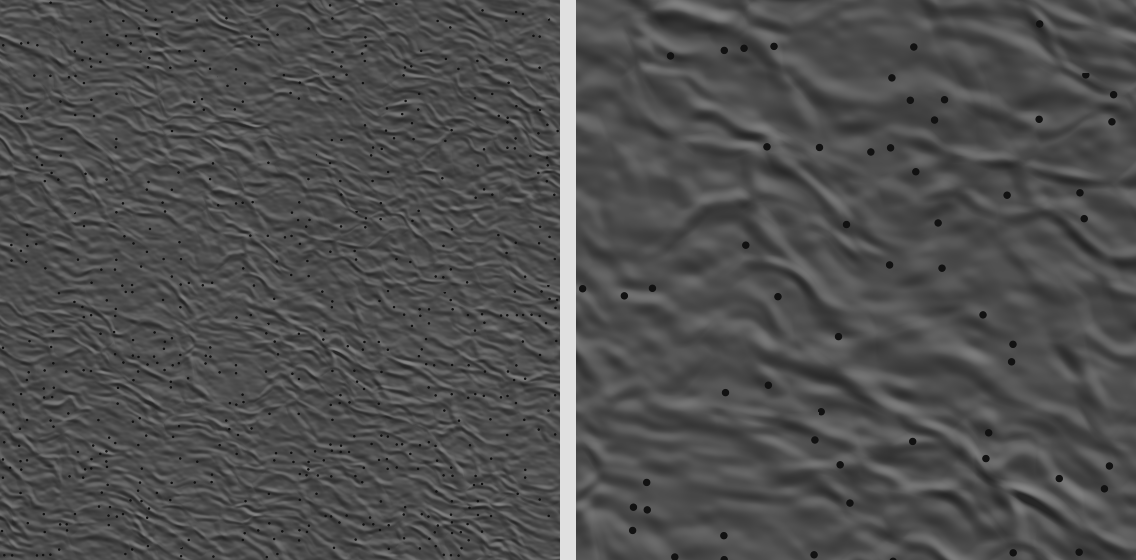
Left, the full canvas; right, a detail of the centre.
Give the GLSL for this texture, as a Shadertoy shader.

```glsl
// Dark grey leather: slanting creases, fine embossed grain and tiny black pores.

const float BASE_GREY = 0.30;
const float PORE_GREY = 0.07;
const float RELIEF_GAIN = 0.38;
const vec2 LIGHT_STEP = vec2(0.0006, 0.0020);

float hash(vec2 p) {
    return fract(sin(dot(p, vec2(127.1, 311.7))) * 43758.5453);
}

vec2 hash2(vec2 p) {
    return vec2(hash(p), hash(p + vec2(37.2, 17.9)));
}

float noise(vec2 p) {
    vec2 cell = floor(p);
    vec2 f = fract(p);
    f = f * f * (3.0 - 2.0 * f);
    float low = mix(hash(cell), hash(cell + vec2(1.0, 0.0)), f.x);
    float high = mix(hash(cell + vec2(0.0, 1.0)), hash(cell + 1.0), f.x);
    return mix(low, high, f.y);
}

// Coordinates along and across a direction that falls to the right.
vec2 slant(vec2 p, float angle) {
    float c = cos(angle), s = sin(angle);
    return vec2(c * p.x - s * p.y, s * p.x + c * p.y);
}

vec2 warp(vec2 p, float scale, float amount) {
    vec2 q = p * scale;
    return p + amount * (vec2(noise(q), noise(q + 51.3)) - 0.5);
}

// Gap between the two nearest cell centres: zero along cell borders.
float cellGap(vec2 p) {
    vec2 cell = floor(p);
    float nearest = 8.0, second = 8.0;
    for (int y = -1; y <= 1; y++) {
        for (int x = -1; x <= 1; x++) {
            vec2 id = cell + vec2(x, y);
            float d = length(id + 0.1 + 0.8 * hash2(id) - p);
            second = min(second, max(nearest, d));
            nearest = min(nearest, d);
        }
    }
    return second - nearest;
}

// Groove depth that fades in and out along its length.
float crease(vec2 p, vec2 scale, float width, float fadeScale) {
    float groove = 1.0 - smoothstep(0.0, width, cellGap(p * scale));
    return groove * smoothstep(0.15, 0.75, noise(p * fadeScale + 9.4));
}

float leatherHeight(vec2 p) {
    vec2 q = warp(warp(p, 13.0, 0.030), 42.0, 0.009);
    float height = -0.55 * crease(slant(q, 0.50), vec2(9.0, 18.0), 0.28, 9.0);
    height -= 0.42 * crease(slant(q, 0.32), vec2(20.0, 37.0), 0.45, 16.0);
    height += 0.70 * noise(slant(q, 0.25) * vec2(52.0, 108.0));
    height += 0.18 * noise(slant(p, 0.15) * vec2(105.0, 165.0));
    return height;
}

// Brightness from the slope facing the light, with softened extremes.
float emboss(vec2 p, vec2 lightStep) {
    float slope = leatherHeight(p - lightStep) - leatherHeight(p + lightStep);
    float soft = -slope / (1.0 + 0.6 * abs(slope));
    return soft < 0.0 ? 0.8 * soft : soft;
}

float pores(vec2 p, float count, float radius, float blur) {
    vec2 id = floor(p * count);
    vec2 centre = (id + 0.25 + 0.5 * hash2(id + 3.7)) / count;
    float density = mix(0.05, 0.22, noise(p * 11.0 + 70.0));
    float present = step(hash(id + 91.5), density);
    float d = length(p - centre);
    return present * (1.0 - smoothstep(radius - blur, radius + blur, d));
}

void mainImage(out vec4 fragColor, in vec2 fragCoord) {
    vec2 p = fragCoord / iResolution.y;
    float blur = min(0.6 / iResolution.y, 0.0015);

    // Embossed hide with slight broad shading
    float grey = BASE_GREY + RELIEF_GAIN * emboss(p, LIGHT_STEP);
    grey += 0.02 * (noise(p * 5.0) - 0.5);
    grey = clamp(grey, 0.15, 0.52);

    // Pores
    grey = mix(grey, PORE_GREY, pores(p, 70.0, 0.0022, blur));
    fragColor = vec4(vec3(grey), 1.0);
}
```
